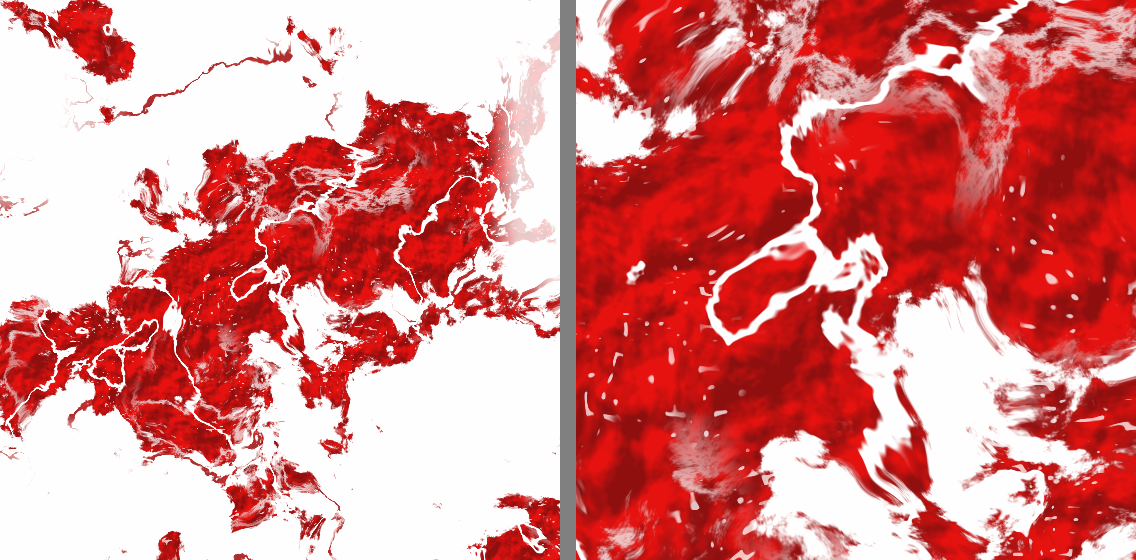
Left, the full canvas; right, a detail of the centre.
This texture is drawn by a Shadertoy shader. Its source:

```glsl
float hash(vec2 p) {
    return fract(sin(dot(p, vec2(127.1, 311.7))) * 43758.5453);
}

float noise(vec2 p) {
    vec2 i = floor(p), f = fract(p);
    f = f * f * (3.0 - 2.0 * f);
    return mix(mix(hash(i), hash(i + vec2(1, 0)), f.x),
               mix(hash(i + vec2(0, 1)), hash(i + vec2(1, 1)), f.x), f.y);
}

float fbm(vec2 p, int octaves, float gain) {
    float sum = 0.0, total = 0.0, amp = 1.0;
    for (int i = 0; i < octaves; i++) {
        sum += amp * noise(p);
        total += amp;
        p = mat2(1.6, 1.2, -1.2, 1.6) * p + 7.3;
        amp *= gain;
    }
    return sum / total;
}

float segmentDistance(vec2 p, vec2 a, vec2 b) {
    vec2 pa = p - a, ba = b - a;
    return length(pa - ba * clamp(dot(pa, ba) / dot(ba, ba), 0.0, 1.0));
}

// Ragged line along the middle level of a noise field
float contour(vec2 p, float width) {
    float level = abs(fbm(p, 7, 0.53) - 0.5);
    return 1.0 - smoothstep(width * 0.6, width + 0.003, level);
}

void mainImage(out vec4 fragColor, in vec2 fragCoord) {
    vec2 uv = fragCoord / iResolution.xy;

    // Gentle domain warp curls the outlines without smearing the detail
    vec2 warp = vec2(fbm(uv * 7.0 + 3.1, 4, 0.5), fbm(uv * 7.0 + 41.7, 4, 0.5)) - 0.5;
    vec2 p = uv + 0.12 * warp;

    // Dense belt from lower left to upper right, sparse islands elsewhere
    float belt = min(segmentDistance(p, vec2(0.04, 0.29), vec2(0.58, 0.42)),
                     segmentDistance(p, vec2(0.45, 0.45), vec2(0.78, 0.68)));
    float density = mix(-0.10, 0.085, 1.0 - smoothstep(0.10, 0.23, belt));
    float mass = fbm(p * 8.0 + 12.4, 8, 0.6) - 0.5 + density;

    // White channels cut the mass, red veins wander outside it
    float channel = contour(p * 4.5 + 23.0, 0.012);
    float veinGate = smoothstep(0.30, 0.55, noise(uv * 6.0 + 8.0));
    float vein = contour(p * 4.0 + 61.0, 0.010 * veinGate) * veinGate;
    float body = smoothstep(0.0, 0.035, mass);
    float cover = max(body, vein * 0.9) * (1.0 - channel);

    // Washed-out filaments and a pale zone at the right
    float wisp = 1.0 - smoothstep(0.0, 0.055, abs(fbm(p * 9.0 + 90.0, 8, 0.62) - 0.5));
    float streak = wisp * smoothstep(0.42, 0.62, fbm(uv * 6.0 + 70.0, 3, 0.5));
    float pale = smoothstep(0.86, 0.93, uv.x) * smoothstep(0.45, 0.56, uv.y);
    cover *= (1.0 - 0.75 * streak) * (1.0 - 0.78 * pale);

    // Embossed lumps lit from the upper left
    vec2 lump = (uv + 0.05 * warp) * 24.0 + 5.0;
    float slope = fbm(lump, 5, 0.55) - fbm(lump + vec2(-0.12, 0.16), 5, 0.55);
    float light = clamp(0.54 + 5.5 * slope, 0.0, 1.0);
    vec3 red = mix(vec3(0.56, 0.06, 0.06), vec3(0.90, 0.07, 0.06), light);

    // Greyer rims and fine bright specks
    float rim = 1.0 - smoothstep(0.01, 0.06, mass);
    red = mix(red, vec3(0.64, 0.10, 0.10), 0.7 * max(rim, streak));
    float speck = smoothstep(0.80, 0.90, noise(uv * vec2(190.0, 250.0) + 20.0 * warp))
                * smoothstep(0.48, 0.58, fbm(p * 16.0 + 33.0, 4, 0.5));
    cover *= 1.0 - 0.75 * speck;

    vec3 paper = vec3(1.0, 0.995, 0.995);
    fragColor = vec4(mix(paper, red, cover), 1.0);
}
```
